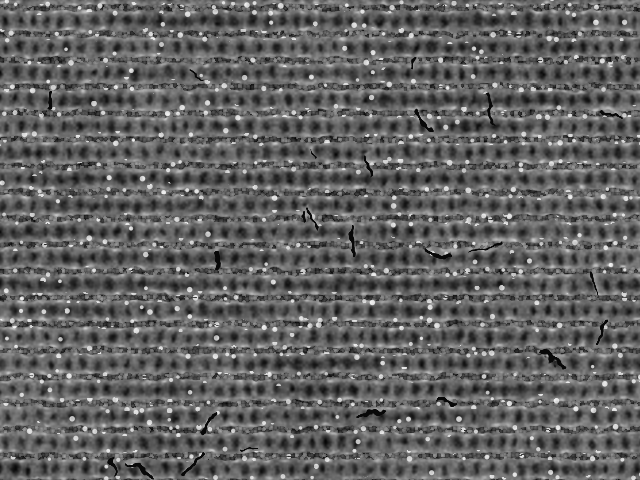
Reproduce this texture procedurally as a Shadertoy shader.

```glsl
const vec2 GRID = vec2(31.1, 18.2);   // repeats per canvas height
const float ROW_OFFSET = 0.29;
const int CRACKS = 24;
const float PIT = 0.12, BODY = 0.44, SEAM = 0.34, RIDGE = 0.72, SPECK = 0.92, CRACK = 0.03;

float hash(vec2 p) {
    vec3 q = fract(p.xyx * vec3(0.1031, 0.1030, 0.0973));
    q += dot(q, q.yzx + 33.33);
    return fract((q.x + q.y) * q.z);
}

vec2 hash2(vec2 p) {
    return vec2(hash(p), hash(p + 71.7));
}

float noise(vec2 p) {
    vec2 i = floor(p), f = fract(p);
    f = f * f * (3.0 - 2.0 * f);
    return mix(mix(hash(i), hash(i + vec2(1, 0)), f.x),
               mix(hash(i + vec2(0, 1)), hash(i + vec2(1, 1)), f.x), f.y);
}

vec2 noise2(vec2 p) {
    return vec2(noise(p), noise(p + 37.3)) - 0.5;
}

// Distance to the nearest scattered point, and that point's random value
vec2 cells(vec2 p) {
    vec2 i = floor(p), nearest = vec2(9.0, 0.0);
    for (int y = -1; y <= 1; y++)
    for (int x = -1; x <= 1; x++) {
        vec2 cell = i + vec2(x, y);
        float d = length(cell + 0.15 + 0.7 * hash2(cell) - p);
        if (d < nearest.x) nearest = vec2(d, hash(cell + 13.1));
    }
    return nearest;
}

float bell(float x, float width) {
    return exp(-x * x / (width * width));
}

float segment(vec2 p, vec2 a, vec2 b) {
    vec2 d = b - a;
    return length(p - a - d * clamp(dot(p - a, d) / dot(d, d), 0.0, 1.0));
}

// One woven row: dark oval pits, pale pillars, bright beads and a grainy seam
float weave(vec2 p) {
    vec2 q = p + 0.006 * noise2(p * 45.0) + 0.003 * noise2(p * 110.0);
    float r = (1.0 - q.y) * GRID.y - ROW_OFFSET;
    float row = floor(r), v = fract(r) - 0.5;
    float c = q.x * GRID.x + hash(vec2(row, 5.0)) + 0.9 * noise(vec2(q.x * 7.0, row * 9.1));
    float column = floor(c), u = fract(c) - 0.5;
    vec2 id = vec2(column, row);
    float merged = smoothstep(0.45, 0.85, noise(vec2(q.x * 6.0, row * 3.7 + 20.0)));

    float shade = BODY - (0.09 + 0.1 * merged) * bell(v, 0.2);
    shade += 0.05 * bell(abs(u) - 0.5, 0.15) * bell(v, 0.3);

    vec2 jitter = (hash2(id) - 0.5) * vec2(0.14, 0.1);
    vec2 size = vec2(0.27, 0.25) * mix(0.8, 1.2, hash(id + 3.3));
    float oval = length((vec2(u, v) - jitter) / size);
    float pit = 1.0 - smoothstep(0.1, 1.3, oval);
    shade = mix(shade, PIT, pit * mix(0.8, 1.0, hash(id + 8.1)));

    float edge = bell(abs(v) - 0.33, 0.075);
    float bead = mix(0.3, 1.0, bell(abs(u) - 0.5, 0.24));
    float wear = smoothstep(0.2, 0.9, noise(p * vec2(70.0, 80.0) + 11.0));
    shade = mix(shade, RIDGE, edge * bead * wear);

    // Coarse grain packed into the seam
    vec2 grain = cells(p * 125.0);
    float seam = smoothstep(0.36, 0.42, abs(v) + 0.06 * (noise(p * 90.0) - 0.5));
    float grit = SEAM + 0.34 * (grain.y - 0.5) + 0.22 * (0.4 - grain.x);
    shade = mix(shade, grit, seam);

    // Bright specks gather along the seam edges
    vec2 speck = cells(p * 52.0 + 4.0);
    float chance = mix(0.95, 0.68, bell(abs(v) - 0.39, 0.12));
    float radius = 0.1 + 0.14 * fract(speck.y * 57.0);
    float dot_ = (1.0 - smoothstep(radius, radius + 0.14, speck.x)) * step(chance, speck.y);
    return mix(shade, SPECK, 0.85 * dot_);
}

// Short ragged splits, each with a raised pale lip
float addCracks(float shade, vec2 p, float aspect) {
    vec2 q = p + 0.016 * noise2(p * 55.0) + 0.005 * noise2(p * 140.0);
    for (int i = 0; i < CRACKS; i++) {
        vec2 seed = vec2(i, 19.0);
        vec2 center = hash2(seed) * vec2(aspect, 1.0);
        float angle = 3.14159 * hash(seed + 2.7);
        float halfLength = mix(0.006, 0.032, hash(seed + 6.1));
        vec2 along = halfLength * vec2(cos(angle), sin(angle));
        float width = mix(0.001, 0.0045, hash(seed + 9.4)) * mix(0.5, 1.3, noise(p * 60.0));
        float d = segment(q, center - along, center + along);
        float lip = segment(q - vec2(0.002, 0.007), center - along, center + along);
        shade = mix(shade, 0.78, 0.65 * bell(lip, 0.007) * noise(p * 65.0 + 8.0));
        shade = mix(shade, CRACK, 1.0 - smoothstep(width, width + 0.002, d));
    }
    return shade;
}

void mainImage(out vec4 fragColor, in vec2 fragCoord) {
    vec2 p = fragCoord / iResolution.y;
    float shade = weave(p);

    // Fine mottling and slow tonal drift
    shade += 0.12 * (noise(p * 100.0 + 3.0) - 0.5) + 0.1 * (noise(p * 180.0) - 0.5);
    shade += 0.06 * (noise(p * 6.0) - 0.5);
    shade = addCracks(shade, p, iResolution.x / iResolution.y);
    fragColor = vec4(vec3(clamp(shade, 0.0, 1.0)), 1.0);
}
```
